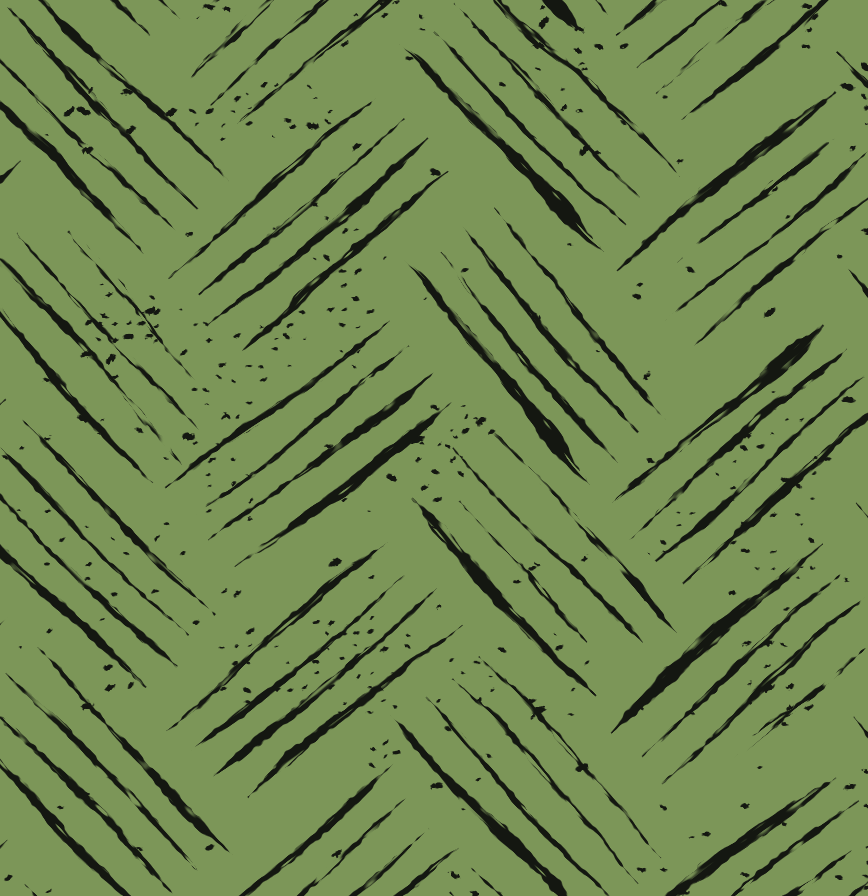
A Shadertoy shader for this pattern:

```glsl
const vec3 GREEN = vec3(0.487, 0.590, 0.345);
const vec3 INK = vec3(0.080, 0.092, 0.068);
const float COLUMN_PITCH = 0.248;
const float ROW_PITCH = 0.25;
const float LANE_PITCH = 0.0385;

float hash(vec2 p) {
    vec3 q = fract(p.xyx * 0.1031);
    q += dot(q, q.yzx + 33.33);
    return fract((q.x + q.y) * q.z);
}

float noise(vec2 p) {
    vec2 i = floor(p), f = fract(p);
    f = f * f * (3.0 - 2.0 * f);
    vec2 e = vec2(0.0, 1.0);
    return mix(mix(hash(i), hash(i + e.yx), f.x),
               mix(hash(i + e.xy), hash(i + e.yy), f.x), f.y);
}

vec2 toLocal(vec2 p, float angle) {
    vec2 dir = vec2(cos(angle), sin(angle));
    return vec2(dot(p, dir), dot(p, vec2(-dir.y, dir.x)));
}

// Dry brush stroke along x: swelling width, ragged rim and streaky gaps
float brushStroke(vec2 p, float halfLength, float halfWidth, float dryness, float seed) {
    float t = p.x / halfLength;
    p.y += 0.0035 * sin(t * 2.2 + seed * 6.283);
    p.y += 0.004 * (noise(vec2(p.x * 22.0, seed * 91.0)) - 0.5);

    float peak = mix(-0.6, 0.7, fract(seed * 17.3));
    float swell = mix(0.55, 1.25, exp(-3.0 * (t - peak) * (t - peak)));
    float taper = 1.0 - smoothstep(0.7, 1.05, abs(t));
    float pressure = mix(0.65, 1.35, noise(vec2(p.x * 45.0, seed * 57.0)));
    float rag = (noise(p * vec2(150.0, 330.0) + seed * 71.0) - 0.5) * 0.0028;

    float body = abs(p.y) - halfWidth * swell * taper * pressure + rag;
    float streak = noise(p * vec2(42.0, 290.0) + seed * 39.0);
    float gaps = (streak - mix(0.9, 0.52, dryness)) * 0.008;
    return max(max(body, gaps), abs(p.x) - halfLength);
}

// Four parallel strokes; neighbouring columns lean opposite ways
float strokeBlock(vec2 p, vec2 cell) {
    float rising = mod(cell.x, 2.0);
    vec2 jitter = vec2(hash(cell + 31.0), hash(cell + 67.0)) - 0.5;
    vec2 centre = vec2(0.1 + cell.x * COLUMN_PITCH,
                       cell.y * ROW_PITCH + 0.12 * (1.0 - rising));
    float lean = mix(-0.83, 0.68, rising) + 0.1 * (hash(cell + 83.0) - 0.5);
    vec2 q = toLocal(p - centre - 0.018 * jitter, lean);

    float lastColumn = step(2.5, mod(cell.x, 4.0));
    float heavyLane = 3.0 * lastColumn;
    float boldness = mix(0.0048, 0.0068, step(1.5, mod(cell.x, 4.0)));
    float d = 1.0;
    for (int i = 0; i < 4; i++) {
        float lane = float(i);
        float seed = hash(vec2(cell.x * 4.0 + lane + 50.0, cell.y * 9.0 + 20.0));
        float vary = fract(seed * 43.7);
        float heavy = 1.0 - step(0.5, abs(lane - heavyLane));
        float halfWidth = mix(mix(0.0026, 0.0043, vary), boldness, heavy);
        float dryness = mix(0.15 + 0.75 * seed * seed, 0.15, heavy);
        float halfLength = 0.156 + 0.014 * (vary - 0.5)
                         - 0.045 * step(0.9, seed) * (1.0 - heavy);
        vec2 offset = vec2(0.018 * (fract(seed * 9.1) - 0.5),
                           (lane - 1.5) * LANE_PITCH + 0.005 * (vary - 0.5));
        d = min(d, brushStroke(q - offset, halfLength, halfWidth, dryness, seed));
    }
    return d;
}

// Clustered ink flecks, at most one per grid cell
float flecks(vec2 p, float size, float salt) {
    vec2 cell = floor(p / size);
    vec2 key = cell + salt;
    float cluster = smoothstep(0.6, 0.9, noise(cell * size * 8.0 + salt));
    float present = step(hash(key), 0.016 + 0.42 * cluster);
    vec2 shift = vec2(hash(key + 13.0), hash(key + 29.0)) - 0.5;
    vec2 q = toLocal(p - (cell + 0.5 + 0.4 * shift) * size, 1.6 * shift.x);
    q += (noise(p * 420.0) - 0.5) * size * 0.14;
    float radius = size * mix(0.06, 0.2, hash(key + 47.0));
    float spot = length(q * vec2(0.6, 1.25)) - radius;
    return mix(1.0, spot, present);
}

void mainImage(out vec4 fragColor, in vec2 fragCoord) {
    vec2 p = fragCoord / iResolution.y;
    float pixel = 1.0 / iResolution.y;

    // Strokes overrun their cell, so neighbours are included
    vec2 home = floor(p / vec2(COLUMN_PITCH, ROW_PITCH));
    float d = 1.0;
    for (int x = -1; x <= 1; x++) {
        for (int y = -1; y <= 1; y++) {
            d = min(d, strokeBlock(p, home + vec2(x, y)));
        }
    }

    d = min(d, flecks(p, 0.015, 20.0));
    d = min(d, flecks(p + 0.007, 0.023, 75.0));

    float ink = 1.0 - smoothstep(-0.8 * pixel, 0.8 * pixel, d);
    fragColor = vec4(mix(GREEN, INK, ink), 1.0);
}
```
